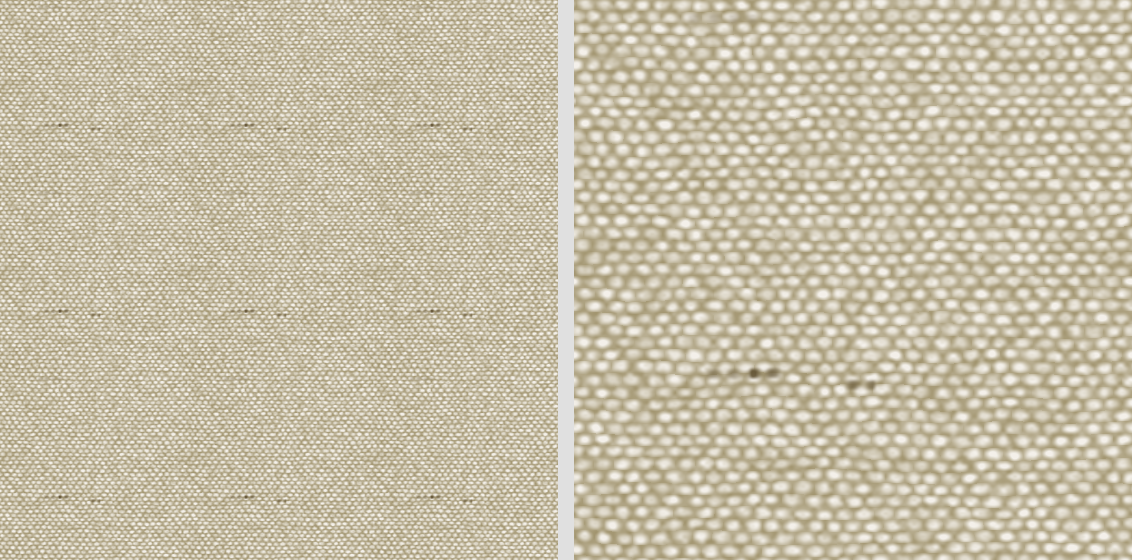
Left, the full canvas; right, a detail of the centre.
A WebGL 1 fragment shader for this texture:

```glsl
precision highp float;
uniform vec2 u_resolution;

float hash(vec2 p) {
  vec3 q = fract(p.xyx * vec3(0.1031, 0.1030, 0.0973));
  q += dot(q, q.yzx + 33.33);
  return fract((q.x + q.y) * q.z);
}

// Value noise over a unit tile, wrapping after "cells" lattice steps
float tileNoise(vec2 uv, vec2 cells, float seed) {
  vec2 p = uv * cells;
  vec2 i = floor(p);
  vec2 f = fract(p);
  f = f * f * (3.0 - 2.0 * f);
  vec2 a = mod(i, cells) + seed;
  vec2 b = mod(i + 1.0, cells) + seed;
  return mix(mix(hash(a), hash(vec2(b.x, a.y)), f.x),
             mix(hash(vec2(a.x, b.y)), hash(b), f.x), f.y);
}

// Raised thread crossings, staggered by half a step on every other row
float weave(vec2 uv) {
  vec2 count = vec2(28.0, 46.0);
  vec2 q = uv * count;
  q.y += 0.4 * (tileNoise(uv, vec2(9.0, 23.0), 5.0) - 0.5);
  q.x += 0.35 * (tileNoise(uv, vec2(14.0, 9.0), 41.0) - 0.5);
  q.x += 0.5 * mod(floor(q.y), 2.0);
  vec2 id = mod(floor(q), count);
  vec2 offset = vec2(hash(id + 3.0), hash(id + 71.0)) - 0.5;
  vec2 f = fract(q) - 0.5 - 0.14 * offset;
  float size = 0.58 + 0.1 * hash(id + 17.0);
  float knot = 1.0 - smoothstep(0.1, size, length(f * vec2(1.12, 1.0)));
  return knot * (0.65 + 0.35 * hash(id + 120.0));
}

// Short dark slub lying along one thread, broken into beads
float slub(vec2 uv, vec2 centre, float halfLength) {
  vec2 d = abs(uv - centre);
  float along = 1.0 - smoothstep(0.7 * halfLength, halfLength, d.x);
  float across = 1.0 - smoothstep(0.003, 0.013, d.y);
  float beads = 0.55 + 0.45 * cos(uv.x * 175.93);
  return along * across * beads;
}

void main() {
  // Square tiles laid from the top left corner
  vec2 st = gl_FragCoord.xy / u_resolution;
  vec2 uv = fract(vec2(st.x, 1.0 - st.y) * vec2(3.0, 3.012));

  // Cloth relief, horizontal thread streaks, broad patches and fibre grain
  float tone = 0.17 + 0.9 * weave(uv);
  tone += 0.08 * (tileNoise(uv, vec2(5.0, 46.0), 9.0) - 0.5);
  tone += 0.03 * (tileNoise(uv, vec2(6.0, 7.0), 23.0) - 0.5);
  tone += 0.03 * (tileNoise(uv, vec2(24.0, 5.0), 57.0) - 0.5);
  tone += 0.34 * (tileNoise(uv, vec2(100.0, 120.0), 88.0) - 0.5);

  // Uneven light that leaves a faint seam at the tile sides
  tone += 0.025 * (uv.x - 0.5);

  vec3 shadowLinen = vec3(0.64, 0.59, 0.445);
  vec3 paleLinen = vec3(0.94, 0.925, 0.895);
  vec3 color = mix(shadowLinen, paleLinen, clamp(tone, -0.1, 1.05));

  // Slubs in the weft
  float flaw = 0.4 * slub(uv, vec2(0.29, 0.675), 0.07);
  flaw += 0.6 * slub(uv, vec2(0.345, 0.673), 0.035);
  flaw += 0.55 * slub(uv, vec2(0.51, 0.694), 0.035);
  flaw += 0.25 * slub(uv, vec2(0.26, 0.037), 0.08);
  vec3 slubBrown = vec3(0.38, 0.32, 0.2);
  color = mix(color, slubBrown, clamp(flaw, 0.0, 0.9));

  gl_FragColor = vec4(color, 1.0);
}
```
